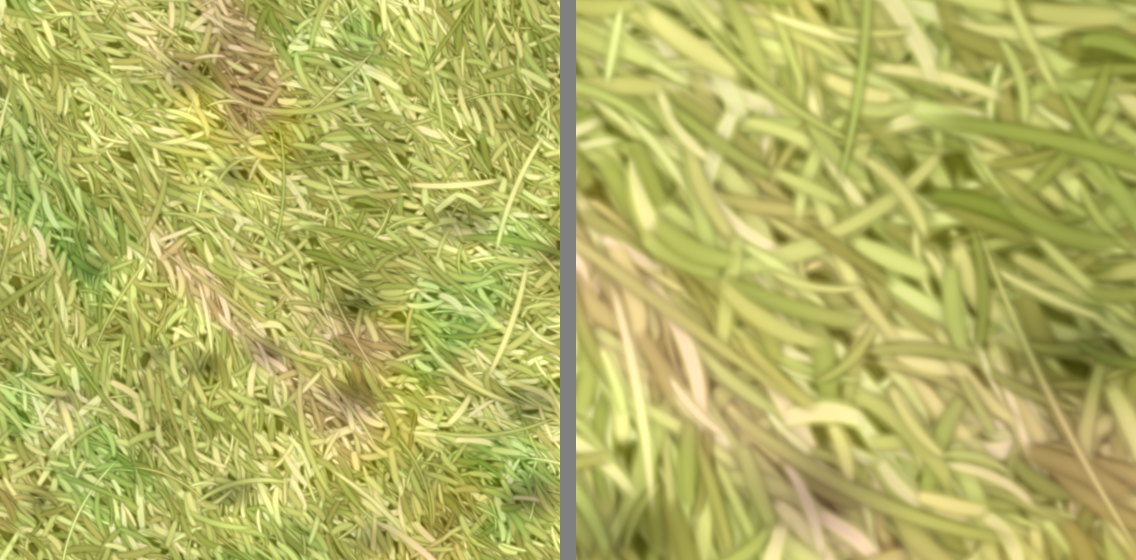
Left, the full canvas; right, a detail of the centre.
A WebGL 2 fragment shader for this texture:

```glsl
#version 300 es
precision highp float;
// Sunlit meadow grass: overlapping soft blades with straw, lush and shaded patches.
uniform vec2 u_resolution;
out vec4 fragColor;

vec4 hash4(vec3 p) {
  vec4 q = fract(p.xyzx * vec4(0.1031, 0.1030, 0.0973, 0.1099));
  q += dot(q, q.wzxy + 33.33);
  return fract((q.xxyz + q.yzzw) * q.zywx);
}

// Layered sines, roughly -1 to 1
float patches(vec2 p, float seed) {
  p += 0.12 * sin(p.yx * 9.0 + seed);
  return 0.45 * sin(p.x * 7.0 + p.y * 3.0 + seed)
       + 0.35 * sin(p.y * 11.0 - p.x * 5.0 + seed * 2.3)
       + 0.20 * sin(p.x * 23.0 + p.y * 17.0 + seed * 3.7);
}

// Shade from deep olive to pale straw-green
vec3 grassRamp(float tone) {
  vec3 c = mix(vec3(0.38, 0.39, 0.08), vec3(0.90, 0.91, 0.54), tone);
  return mix(c, vec3(0.95, 0.91, 0.66), smoothstep(0.9, 1.2, tone));
}

// Prevailing lean of the blades, falling to the right
float lean(vec2 p) {
  return -0.78 + 0.35 * sin(p.x * 5.0 + p.y * 6.0 + 1.0) + 0.3 * (p.x - 0.5);
}

// Paints one scattered layer of blades over the colour below
vec3 paintBlades(vec3 col, vec2 p, float layer, float cell, float width, float soft) {
  vec2 offset = hash4(vec3(layer, 7.0, 3.0)).xy * cell;
  vec2 base = floor((p + offset) / cell);
  for (int j = -1; j <= 1; j++) {
    for (int i = -1; i <= 1; i++) {
      vec2 id = base + vec2(i, j);
      vec4 h = hash4(vec3(id + 40.0, layer * 5.0 + 1.0));
      vec4 k = hash4(vec3(id + 90.0, layer * 3.0 + 50.0));
      vec2 root = (id + h.xy) * cell - offset;

      // Most blades follow the lean, some point anywhere
      float angle = lean(root) + (h.z - 0.5) * 1.3;
      if (k.x < 0.3) angle = h.z * 6.2832;
      vec2 dir = vec2(cos(angle), sin(angle));
      vec2 d = p - root;
      float halfLen = cell * mix(0.45, 0.92, k.y);
      float along = dot(d, dir) / halfLen;
      if (abs(along) > 1.0) continue;

      // Bent, tapered body
      float across = dot(d, vec2(-dir.y, dir.x)) + (k.z - 0.5) * 0.5 * halfLen * along * along;
      float w = width * mix(0.6, 1.4, k.w) * (1.0 - 0.4 * along * along);
      float ends = 1.0 - smoothstep(0.65, 1.0, abs(along));
      float body = ends * (1.0 - smoothstep(w - soft, w + soft, abs(across)));
      float shadow = ends * (1.0 - smoothstep(0.0, w * 2.6, abs(across)));

      // Rounded shading and hue
      float ridge = min(across * across / (w * w), 1.0);
      float tone = mix(0.47, 1.13, h.w) - 0.2 * ridge + 0.14 * patches(root * 2.2, 4.0);
      vec3 blade = grassRamp(tone) + (fract(k.x * 13.0) - 0.5) * vec3(0.06, -0.01, 0.03);
      col *= 1.0 - 0.15 * shadow;
      col = mix(col, blade, body);
    }
  }
  return col;
}

void main() {
  vec2 p = gl_FragCoord.xy / u_resolution.y;
  float soft = max(0.0036, 0.8 / u_resolution.y);

  // Shaded thatch beneath
  vec3 col = grassRamp(0.12 + 0.12 * patches(p * 4.0, 2.0));

  // Short dense blades, with occasional long stems between them
  for (int n = 0; n < 17; n++) {
    float layer = float(n);
    bool stems = n % 6 == 4;
    float cell = stems ? 0.14 : 0.054 + 0.008 * sin(layer * 2.4);
    col = paintBlades(col, p, layer, cell, stems ? 0.0046 : 0.0052, soft);
  }

  // Dark hollows in irregular cells
  vec2 g = p * 7.0;
  float nearest = 1.0;
  for (int j = -1; j <= 1; j++) {
    for (int i = -1; i <= 1; i++) {
      vec2 id = floor(g) + vec2(i, j);
      vec4 h = hash4(vec3(id + 20.0, 77.0));
      vec2 d = (g - id - h.xy) * vec2(0.8, 1.2);
      nearest = min(nearest, length(d) + 0.7 * h.z);
    }
  }
  col *= 1.0 - 0.3 * (1.0 - smoothstep(0.08, 0.5, nearest));

  // Uneven light across the field
  col *= 1.03 + 0.09 * patches(p * 1.6, 1.3) + 0.05 * patches(p * 4.3, 6.0);

  // Broad drifts of straw, lush green and yellow
  float straw = smoothstep(0.3, 0.85, patches(p, 2.6) + 0.5 * (0.5 - p.x));
  float lush = smoothstep(0.2, 0.85, patches(p * 1.3, 5.1));
  float yellow = smoothstep(0.1, 0.8, patches(p * 1.1, 8.4));
  col += straw * vec3(0.05, -0.04, 0.06);
  col += lush * (1.0 - straw) * vec3(-0.09, -0.01, -0.02);
  col += yellow * (1.0 - straw) * vec3(0.03, 0.0, -0.05);

  fragColor = vec4(clamp(col, 0.0, 1.0), 1.0);
}
```
